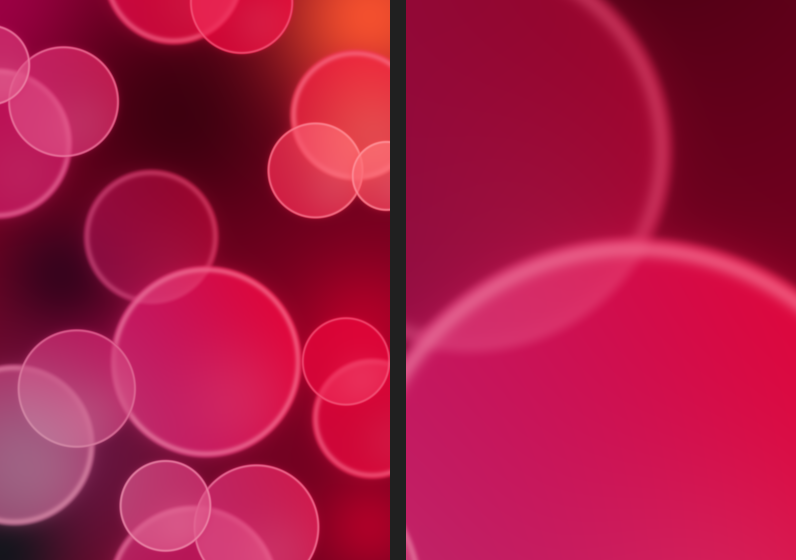
Left, the full canvas; right, a detail of the centre.
Reproduce this background procedurally as a Shadertoy shader.

```glsl
const int   RING_COUNT   = 6;      // large discs around the canvas
const int   COLUMN_COUNT = 2;      // discs climbing through the middle
const int   STRAY_COUNT  = 3;      // small discs beside the companions
const vec2  RING_CENTRE  = vec2(0.33, 0.50);
const vec2  RING_AXES    = vec2(0.37, 0.55);
const float RING_START   = -0.47;
const vec2  COLUMN_BASE  = vec2(0.368, 0.354);
const vec2  COLUMN_STEP  = vec2(-0.098, 0.223);
const float STRAY_SPIN   = 1.1;
const float JITTER       = 0.012;
const float SOFT_LARGE   = 0.0048;
const float SOFT_SMALL   = 0.0018;
const float OVERLAP_HAZE = 0.17;
const float RIM_STRENGTH = 0.78;

const vec3 WINE     = vec3(0.45, 0.00, 0.12);
const vec3 ROSE     = vec3(0.62, 0.00, 0.27);
const vec3 MAROON   = vec3(0.24, 0.00, 0.06);
const vec3 PLUM     = vec3(0.21, 0.01, 0.11);
const vec3 MAUVE    = vec3(0.39, 0.09, 0.26);
const vec3 INK      = vec3(0.08, 0.08, 0.11);
const vec3 ORANGE   = vec3(0.95, 0.31, 0.18);
const vec3 RUBY     = vec3(0.70, 0.00, 0.16);
const vec3 MAGENTA  = vec3(0.80, 0.08, 0.38);
const vec3 CRIMSON  = vec3(0.91, 0.02, 0.23);
const vec3 CORAL    = vec3(1.00, 0.33, 0.31);
const vec3 LAVENDER = vec3(0.68, 0.44, 0.58);
const vec3 PALE     = vec3(1.00, 0.76, 0.80);

struct Disc { vec2 centre; float radius, soft, light, haze; };

float hash(float n) {
    return fract(sin(n * 127.1 + 11.7) * 43758.5453);
}

vec2 heading(float angle) {
    return vec2(cos(angle), sin(angle));
}

// Smooth round falloff, 1 at the centre
float glow(vec2 p, vec2 centre, float radius) {
    vec2 d = (p - centre) / radius;
    return exp(-dot(d, d));
}

// Blurred pools of colour behind the discs
vec3 backdrop(vec2 p) {
    vec3 c = mix(WINE, ROSE, glow(p, vec2(0.00, 1.00), 0.20));
    c = mix(c, MAUVE, 0.95 * glow(p, vec2(0.11, 0.20), 0.25));
    c = mix(c, ROSE, 0.5 * glow(p, vec2(0.16, 0.38), 0.10));
    c = mix(c, RUBY, glow(p, vec2(0.65, 0.41), 0.13));
    c = mix(c, RUBY, 0.9 * glow(p, vec2(0.66, 0.06), 0.09));
    c = mix(c, MAROON, glow(p, vec2(0.32, 0.80), 0.21));
    c = mix(c, PLUM, 0.95 * glow(p, vec2(0.11, 0.51), 0.11));
    c = mix(c, ORANGE, glow(p, vec2(0.66, 0.97), 0.16));
    return mix(c, INK, glow(p, vec2(0.00, 0.01), 0.12));
}

// Light carried by the discs, varying over the canvas
vec3 discTint(vec2 p) {
    vec3 c = mix(MAGENTA, CRIMSON, smoothstep(0.38, 0.74, p.x + 0.4 * p.y));
    c = mix(c, CORAL, 0.9 * glow(p, vec2(0.66, 0.76), 0.15));
    return mix(c, LAVENDER, glow(p, vec2(0.03, 0.17), 0.20));
}

Disc ringDisc(float k) {
    vec2 c = RING_CENTRE + RING_AXES * heading(RING_START + k * 1.0472);
    c += JITTER * (vec2(hash(k + 3.0), hash(k + 23.0)) - 0.5);
    return Disc(c, 0.107 + 0.009 * k, SOFT_LARGE, 0.78, 0.0);
}

Disc columnDisc(float k) {
    float radius = mix(0.170, 0.120, k);
    return Disc(COLUMN_BASE + k * COLUMN_STEP, radius, SOFT_LARGE, mix(0.92, 0.48, k), 0.0);
}

// Smaller disc on the inner edge of a ring disc
Disc companion(float k, float spin, float scale, float haze) {
    Disc host = ringDisc(k);
    float inward = RING_START + k * 1.0472 + 3.1416;
    float turn = 1.2 * cos(0.9 * (k - 2.4)) + spin;
    vec2 c = host.centre + 1.05 * host.radius * heading(inward + turn);
    return Disc(c, host.radius * scale, SOFT_SMALL, mix(0.72, 0.86, hash(k + 41.0)), haze);
}

Disc discAt(int i) {
    if (i < RING_COUNT) return ringDisc(float(i));
    i -= RING_COUNT;
    if (i < COLUMN_COUNT) return columnDisc(float(COLUMN_COUNT - 1 - i));
    i -= COLUMN_COUNT;
    if (i < RING_COUNT) return companion(float(i), 0.0, 0.74, 0.12 * float(i % 2));
    i -= RING_COUNT;
    return companion(float(2 * i + 1), STRAY_SPIN, 0.54, 0.16);
}

void mainImage(out vec4 fragColor, in vec2 fragCoord) {
    vec2 p = fragCoord / iResolution.y;
    vec3 colour = backdrop(p);
    vec3 tint = discTint(p);
    float covered = 0.0;

    for (int i = 0; i < 2 * RING_COUNT + COLUMN_COUNT + STRAY_COUNT; i++) {
        Disc disc = discAt(i);
        float soft = max(disc.soft, 1.0 / iResolution.y);
        vec2 offset = p - disc.centre;
        float dist = length(offset) - disc.radius;
        float fill = 1.0 - smoothstep(-soft, soft, dist);

        // Body, paler toward the lower right and where discs overlap
        float sheen = 0.13 * glow(offset, disc.radius * vec2(0.35, -0.4), disc.radius * 0.6);
        float haze = disc.haze + sheen * disc.light + OVERLAP_HAZE * covered;
        colour = mix(colour, mix(tint, PALE, haze), disc.light * fill);

        // Bright rim just inside the edge, with a faint halo
        float rimPos = (dist + 1.2 * soft) / (1.2 * soft);
        float rim = exp(-rimPos * rimPos) * RIM_STRENGTH * disc.light;
        float halo = exp(-abs(dist) / (2.5 * soft)) * 0.3 * disc.light;
        colour = mix(colour, tint, halo);
        colour = mix(colour, mix(tint, PALE, 0.5 + 1.5 * disc.haze), rim);
        covered = max(covered, fill);
    }
    fragColor = vec4(clamp(colour, 0.0, 1.0), 1.0);
}
```
